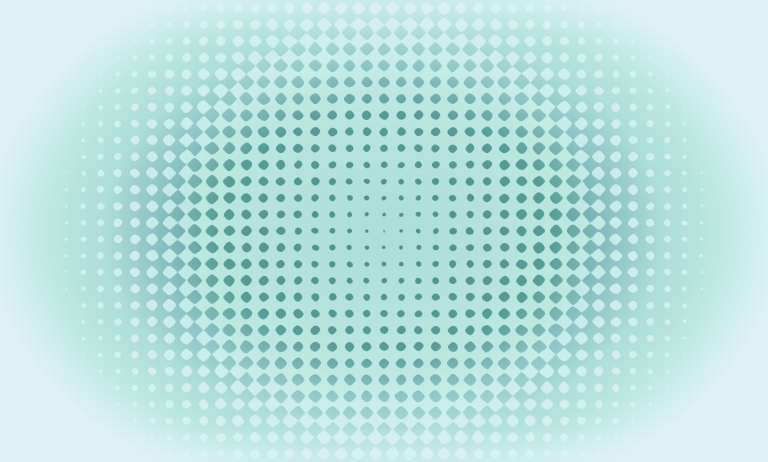
Write a Shadertoy shader that draws this background.

```glsl
const vec2 CELL = vec2(0.0372, 0.03576);   // dot pitch, in canvas heights
const float SWAP_RADIUS = 0.453;           // dark dots meet light dots here
const float END_RADIUS = 0.71;             // light dots vanish here

const vec3 DEEP_TEAL = vec3(0.29, 0.56, 0.54);
const vec3 TEAL = vec3(0.34, 0.61, 0.59);
const vec3 MIST_BLUE = vec3(0.56, 0.77, 0.77);
const vec3 SEA_GREEN = vec3(0.68, 0.87, 0.845);
const vec3 MINT = vec3(0.735, 0.91, 0.88);
const vec3 PALE_AQUA = vec3(0.79, 0.935, 0.92);
const vec3 ICE = vec3(0.87, 0.95, 0.968);

vec2 hashGradient(vec2 cell) {
    vec2 h = vec2(dot(cell, vec2(127.1, 311.7)), dot(cell, vec2(269.5, 183.3)));
    return 2.0 * fract(sin(h) * 43758.55) - 1.0;
}

float cornerTerm(vec2 cell, vec2 local, vec2 corner) {
    return dot(hashGradient(cell + corner), local - corner);
}

float gradientNoise(vec2 p) {
    vec2 cell = floor(p);
    vec2 f = p - cell;
    vec2 u = f * f * (3.0 - 2.0 * f);
    float low = mix(cornerTerm(cell, f, vec2(0, 0)), cornerTerm(cell, f, vec2(1, 0)), u.x);
    float high = mix(cornerTerm(cell, f, vec2(0, 1)), cornerTerm(cell, f, vec2(1, 1)), u.x);
    return mix(low, high, u.y);
}

// Uneven, hand-cut outlines
vec2 wobble(vec2 p, float frequency, float amount) {
    vec2 q = p * frequency;
    return p + amount * vec2(gradientNoise(q + 17.3), gradientNoise(q + 61.8));
}

// Peaks on the lattice, valleys half a cell away
float dotWave(vec2 p) {
    vec2 wave = cos(6.28319 * p);
    return wave.x + wave.y;
}

// Level falling from peak to zero at the swap, then to the valleys
float dotLevel(float radius, float swapRadius, float endRadius) {
    float inner = 1.97 * (1.0 - radius / swapRadius);
    float outer = -2.0 * (radius - swapRadius) / (endRadius - swapRadius);
    return radius < swapRadius ? inner : outer;
}

float ellipseRadius(vec2 p, float stretch) {
    return length(p * vec2(1.0, stretch));
}

vec3 blendStop(vec3 base, vec3 next, float from, float to, float x) {
    return mix(base, next, clamp((x - from) / (to - from), 0.0, 1.0));
}

// Teal ink, fading through green into the icy rim
vec3 inkColor(float e) {
    vec3 c = blendStop(DEEP_TEAL, TEAL, 0.0, 0.36, e);
    c = blendStop(c, MIST_BLUE, 0.36, 0.50, e);
    c = blendStop(c, SEA_GREEN, 0.50, 0.61, e);
    c = blendStop(c, MINT, 0.61, 0.72, e);
    return blendStop(c, ICE, 0.72, 0.86, e);
}

// Paper between the dark dots, also the light dots outside
vec3 paperColor(float e) {
    vec3 c = blendStop(SEA_GREEN, MINT, 0.06, 0.42, e);
    c = blendStop(c, PALE_AQUA, 0.42, 0.54, e);
    return blendStop(c, ICE, 0.54, 0.86, e);
}

void mainImage(out vec4 fragColor, in vec2 fragCoord) {
    vec2 p = (fragCoord - 0.5 * iResolution.xy) / iResolution.y;

    // Wide oval glow
    float glow = ellipseRadius(p, 1.4);
    vec3 ink = inkColor(glow);
    vec3 paper = paperColor(glow);

    // Halftone mask
    vec2 grid = wobble(p / CELL, 1.7, 0.09);
    float field = dotWave(grid) - dotLevel(length(p), SWAP_RADIUS, END_RADIUS);
    float edge = 0.6 * fwidth(field) + 0.01;
    vec3 color = mix(paper, ink, smoothstep(-edge, edge, field));

    // Haze along the top and bottom
    float haze = smoothstep(0.40, 0.52, abs(p.y));
    color = mix(color, ICE, 0.45 * haze);

    fragColor = vec4(color, 1.0);
}
```
